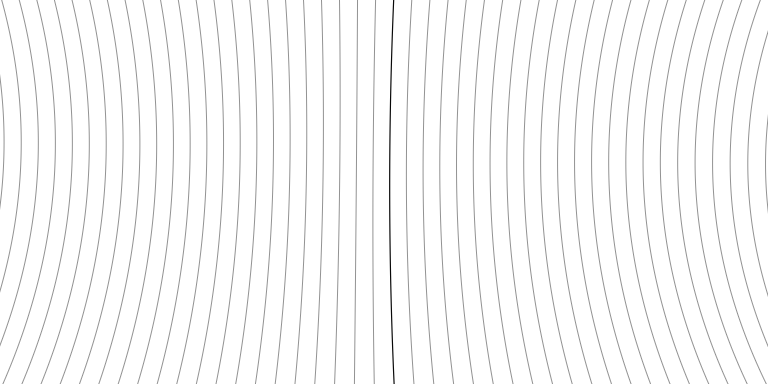
A Shadertoy shader for this pattern:

```glsl
// Thin grey lines bowed inward like a pinched grid, with one heavier line near the centre.

const vec3 PAPER = vec3(1.0);
const vec3 INK = vec3(0.03);
const float FINE_WIDTH = 0.00115;
const float BOLD_WIDTH = 0.0031;

// Polynomial coefficients, in the line index, of the lines at height y
vec4 bundle(float y) {
    float rise = y - 0.598;
    float spread = 0.0233 * rise * rise;
    float bow = y - 0.513;
    float axis = 1.0148 + 0.0438 * bow * bow;
    float skew = 3.2e-5 * y;
    float edgeStretch = 1.46e-6 - 0.0004 * spread;
    return vec4(axis, 0.04336 + spread, skew, edgeStretch);
}

// Horizontal place of line n
float lineX(float n, vec4 c) {
    return c.x + n * (c.y + n * (c.z + n * c.w));
}

// Fractional line index at x, found by Newton steps
float lineIndex(float x, vec4 c) {
    float n = (x - c.x) / c.y;
    for (int i = 0; i < 3; i++) {
        float spacing = c.y + n * (2.0 * c.z + 3.0 * n * c.w);
        n -= (lineX(n, c) - x) / spacing;
    }
    return n;
}

// Smooth coverage of a stroke, keeping its weight when thinner than a pixel
float stroke(float dist, float width, float pixel) {
    float reach = 0.5 * (max(width, pixel) + pixel);
    return min(1.0, width / pixel) * clamp((reach - dist) / pixel, 0.0, 1.0);
}

void mainImage(out vec4 fragColor, in vec2 fragCoord) {
    float pixel = 1.0 / iResolution.y;
    vec2 p = fragCoord * pixel;

    // Nearest line
    vec4 coeffs = bundle(p.y);
    float n = round(lineIndex(p.x, coeffs));
    float x = lineX(n, coeffs);

    // Distance square to the line, from its local slope
    float stepY = 0.01;
    float slope = (lineX(n, bundle(p.y + stepY)) - lineX(n, bundle(p.y - stepY))) / (2.0 * stepY);
    float dist = abs(p.x - x) * inversesqrt(1.0 + slope * slope);

    // The line of index zero is the heavy axis
    float width = abs(n) < 0.5 ? BOLD_WIDTH : FINE_WIDTH;
    fragColor = vec4(mix(PAPER, INK, stroke(dist, width, pixel)), 1.0);
}
```
